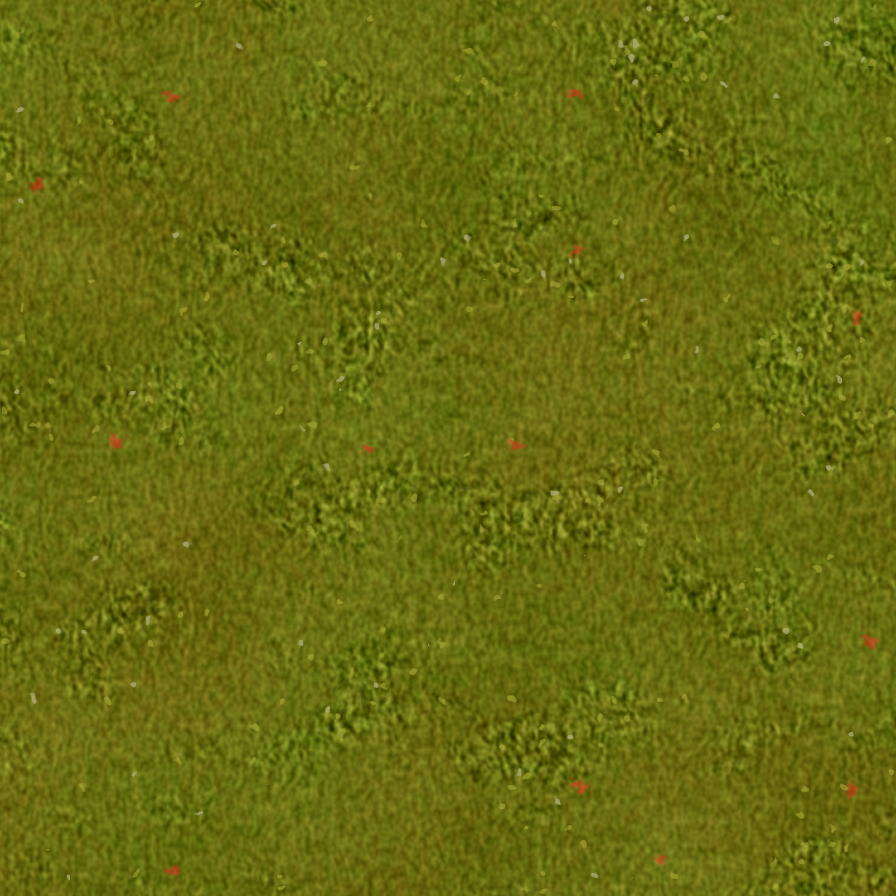
Reproduce this texture procedurally as a WebGL 2 fragment shader.

```glsl
#version 300 es
precision highp float;
// Olive meadow grass with fine upright blades, leafy clumps and scattered tiny flowers.

#define BLADE_SCALE vec2(125.0, 66.0)
#define GRAIN_SCALE vec2(185.0, 150.0)
#define LEAF_SCALE 88.0
#define CONTRAST 0.215
#define PATCH_TONE 0.050
#define HUE_SHIFT 0.085
#define GRASS_COLOR vec3(0.405, 0.425, 0.062)
#define TONE_COLOR vec3(1.0, 1.0, 0.65)
#define BUD_COLOR vec3(0.66, 0.66, 0.22)
#define PETAL_COLOR vec3(0.70, 0.69, 0.50)
#define POPPY_COLOR vec3(0.72, 0.27, 0.10)

uniform vec2 u_resolution;
out vec4 fragColor;

// Integer hash of a lattice cell, giving two values in 0..1
vec2 hash2(vec2 cell) {
    uvec2 q = uvec2(ivec2(floor(cell)));
    q = q * 1664525u + 1013904223u;
    q.x += q.y * 1664525u;
    q.y += q.x * 1664525u;
    q ^= q >> 16u;
    q.x += q.y * 1664525u;
    q.y += q.x * 1664525u;
    q ^= q >> 16u;
    return vec2(q & 65535u) / 65535.0;
}

float cornerSlope(vec2 cell, vec2 offset) {
    float angle = 6.28319 * hash2(cell).x;
    return dot(vec2(cos(angle), sin(angle)), offset);
}

// Gradient noise, roughly -0.7..0.7
float gradientNoise(vec2 p) {
    vec2 i = floor(p), f = p - i;
    vec2 w = f * f * f * (f * (f * 6.0 - 15.0) + 10.0);
    vec2 e = vec2(1.0, 0.0);
    float low = mix(cornerSlope(i, f), cornerSlope(i + e.xy, f - e.xy), w.x);
    float high = mix(cornerSlope(i + e.yx, f - e.yx), cornerSlope(i + e.xx, f - e.xx), w.x);
    return mix(low, high, w.y);
}

// Three octaves for broad patches
float patches(vec2 p) {
    float sum = 0.0, weight = 1.0;
    for (int octave = 0; octave < 3; octave++) {
        sum += weight * gradientNoise(p);
        p = p * 2.1 + 17.3;
        weight *= 0.6;
    }
    return sum;
}

// Soft ragged specks, at most one in each cell of a grid
float specks(vec2 uv, float cells, float radius, float density, float seed) {
    vec2 p = uv * cells;
    vec2 cell = floor(p) + seed;
    vec2 pick = hash2(cell);
    vec2 center = mix(vec2(0.3), vec2(0.7), hash2(cell + 71.0));
    vec2 d = (fract(p) - center) / cells;
    float turn = 6.28319 * pick.y;
    d = mat2(cos(turn), -sin(turn), sin(turn), cos(turn)) * d * vec2(0.85, 1.3);
    float size = radius * mix(0.7, 1.15, pick.y);
    float edge = length(d) + 0.9 * radius * gradientNoise(uv * 170.0 + seed);
    return step(pick.x, density) * (1.0 - smoothstep(0.45 * size, size, edge));
}

void main() {
    vec2 uv = gl_FragCoord.xy / u_resolution.y;

    // Broad variation of light, hue and leafiness
    float tonePatch = patches(uv * 5.0 + 3.7);
    float huePatch = patches(uv * 3.5 + 41.2);
    float clump = smoothstep(-0.15, 0.6, patches(uv * vec2(6.0, 8.0) + 83.0));

    // Blades lean gently, leaves slant either way
    vec2 lean = vec2(gradientNoise(uv * 24.0 + 9.0), gradientNoise(uv * 24.0 + 57.0));
    vec2 bent = uv + 0.012 * lean;
    float blades = gradientNoise(bent * BLADE_SCALE);
    float grain = gradientNoise(uv * GRAIN_SCALE + 31.0);
    vec2 slanted = vec2(bent.x + 0.7 * bent.y, bent.y - 0.7 * bent.x);
    float leaves = gradientNoise(slanted * vec2(1.25, 0.75) * LEAF_SCALE + 11.0);

    float detail = 0.8 * blades + 0.65 * grain + mix(0.15, 0.85, clump) * leaves;
    float tone = CONTRAST * mix(0.72, 1.35, clump) * detail + PATCH_TONE * tonePatch;
    vec3 color = GRASS_COLOR + TONE_COLOR * tone;

    // Warm dry stems against greener leaves
    float hue = 0.6 * huePatch + 0.65 * gradientNoise(uv * vec2(75.0, 60.0) + 23.0) - 0.25 * clump + 0.1;
    color += HUE_SHIFT * hue * vec3(0.65, -0.3, 0.1);

    // Dark gaps within clumps
    float gap = clump * smoothstep(0.22, 0.5, gradientNoise(uv * vec2(95.0, 80.0) + 65.0));
    color = mix(color, vec3(0.19, 0.23, 0.01), 0.5 * gap);

    // Buds and pale petals gather in clumps, poppies are sparse
    float buds = specks(uv, 62.0, 0.0052, 0.02 + 0.10 * clump, 5.0);
    float petals = specks(uv, 70.0, 0.0048, 0.005 + 0.035 * clump, 210.0);
    float poppies = specks(uv, 13.0, 0.0095, 0.07, 430.0);
    color = mix(color, BUD_COLOR, 0.65 * buds);
    color = mix(color, PETAL_COLOR, 0.75 * petals);
    color = mix(color, POPPY_COLOR + 0.5 * tone, 0.8 * poppies);

    fragColor = vec4(clamp(color, 0.0, 1.0), 1.0);
}
```
